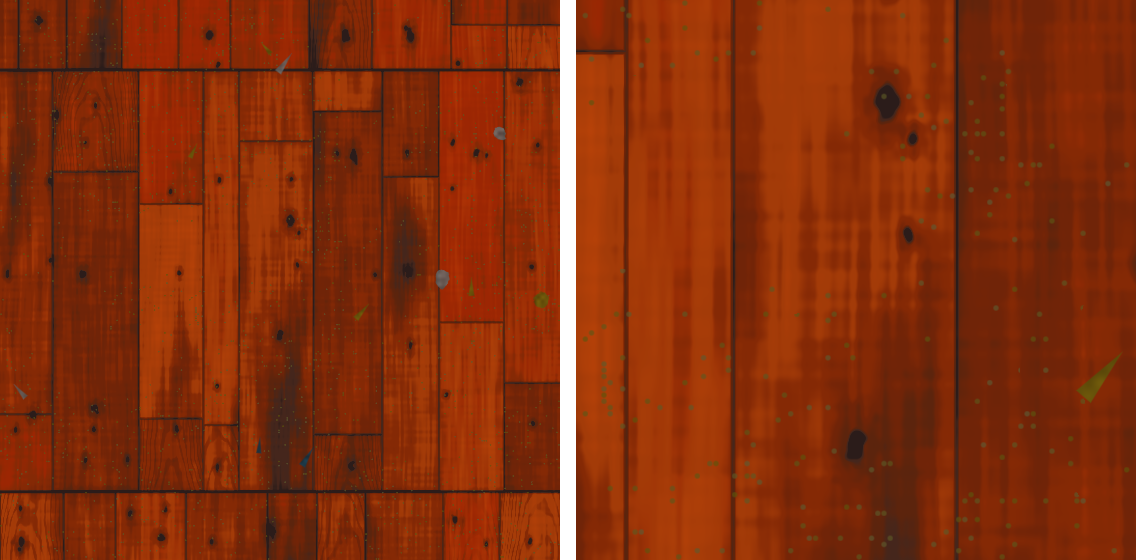
Left: the whole. Right: its middle third, enlarged.
A WebGL 2 fragment shader for this texture:

```glsl
#version 300 es
precision highp float;
// Reclaimed red-brown plank floor with grain, stains, nail holes and paint chips.

uniform vec2 u_resolution;
out vec4 fragColor;

const float ROW_BASE = 0.122;      // height of the lower row joint
const float ROW_HEIGHT = 0.753;
const float COLUMNS = 9.0;
const float EDGE_JITTER = 0.6;
const float BASE_TONE = 0.68;
const float PLANK_CONTRAST = 0.34;
const float GRAIN_CONTRAST = 0.30;
const float STAIN_DEPTH = 0.50;
const float SPECKLE_GRID = 270.0;
const float SPECKLE_SHARE = 0.022;
const int CHIP_COUNT = 11;

const vec3 SOOT = vec3(0.17, 0.11, 0.10);
const vec3 UMBER = vec3(0.27, 0.15, 0.11);
const vec3 BROWN = vec3(0.36, 0.14, 0.05);
const vec3 RUST = vec3(0.44, 0.14, 0.03);
const vec3 SIENNA = vec3(0.52, 0.16, 0.02);
const vec3 RED = vec3(0.61, 0.15, 0.01);
const vec3 ORANGE = vec3(0.64, 0.23, 0.03);
const vec3 GREY = vec3(0.37, 0.38, 0.38);
const vec3 TEAL = vec3(0.07, 0.23, 0.31);
const vec3 OLIVE = vec3(0.36, 0.33, 0.04);

float hash(vec2 p) {
    vec3 q = fract(vec3(p.xyx) * 0.1031);
    q += dot(q, q.yzx + 33.33);
    return fract((q.x + q.y) * q.z);
}

float noise(vec2 p) {
    vec2 i = floor(p), f = fract(p);
    f = f * f * (3.0 - 2.0 * f);
    return mix(mix(hash(i), hash(i + vec2(1, 0)), f.x),
               mix(hash(i + vec2(0, 1)), hash(i + vec2(1, 1)), f.x), f.y);
}

float fbm(vec2 p) {
    float sum = 0.0, gain = 0.53;
    for (int k = 0; k < 4; k++) {
        sum += gain * noise(p);
        p = p * 2.07 + 17.3;
        gain *= 0.5;
    }
    return sum;
}

float columnEdge(float i, float row) {
    return (i + EDGE_JITTER * (hash(vec2(i + 31.0, row * 7.0 + 50.0)) - 0.5)) / COLUMNS;
}

vec3 woodColour(float tone, float warmth) {
    vec3 c = mix(SOOT, UMBER, smoothstep(0.0, 0.16, tone));
    c = mix(c, BROWN, smoothstep(0.18, 0.33, tone));
    c = mix(c, RUST, smoothstep(0.34, 0.47, tone));
    c = mix(c, SIENNA, smoothstep(0.48, 0.61, tone));
    c = mix(c, mix(RED, ORANGE, warmth), smoothstep(0.62, 0.77, tone));
    return c * (1.0 + 0.5 * max(tone - 0.8, 0.0));
}

// Dark nail holes and knots, drawn out along the grain.
float holes(vec2 uv, float cells, float share, float radius) {
    float dark = 0.0;
    vec2 cell = floor(uv * cells);
    float chance = hash(cell + cells * 3.0);
    vec2 centre = (cell + 0.3 + 0.4 * vec2(hash(cell + 5.1), hash(cell + 9.7))) / cells;
    vec2 d = (uv - centre) * vec2(1.0, 0.45 + 0.4 * hash(cell + 2.0));
    float r = length(d) + radius * 0.7 * (noise(uv * 160.0) - 0.5);
    dark = 0.65 * (1.0 - smoothstep(radius * 0.4, radius, r));
    dark += 0.2 * (1.0 - smoothstep(radius, radius * 2.6, r));
    return dark * step(chance, share);
}

void main() {
    vec2 uv = gl_FragCoord.xy / u_resolution.y;
    float px = 1.0 / u_resolution.y;

    // Find the row, column and plank
    float rowPos = (uv.y - ROW_BASE) / ROW_HEIGHT;
    float row = floor(rowPos), v = fract(rowPos);
    float col = floor(uv.x * COLUMNS);
    if (uv.x < columnEdge(col, row)) col -= 1.0;
    else if (uv.x >= columnEdge(col + 1.0, row)) col += 1.0;
    float left = columnEdge(col, row), right = columnEdge(col + 1.0, row);
    vec2 id = vec2(col + 20.0, row + 40.0);
    float lowCut = hash(id + 3.3) < 0.6 ? 0.08 + 0.34 * hash(id + 1.7) : 0.0;
    float highCut = hash(id + 6.1) < 0.5 ? 0.55 + 0.37 * hash(id + 8.9) : 1.0;
    float part = step(lowCut, v) + step(highCut, v);
    vec2 plank = id + part * vec2(37.0, 11.0);
    float sideGap = min(uv.x - left, right - uv.x);
    float cutGap = min(abs(v - lowCut), abs(v - highCut)) * ROW_HEIGHT;
    float rowGap = min(v, 1.0 - v) * ROW_HEIGHT;

    // Fine fibres, saw marks and arched growth rings
    vec2 p = uv + 3.0 * vec2(hash(plank + 4.0), hash(plank + 7.0));
    float bend = 0.006 * noise(p * vec2(12.0, 7.0));
    float fibre = 0.55 * noise(vec2((p.x + bend) * 250.0, p.y * 14.0))
                + 0.45 * noise(vec2((p.x + bend) * 95.0, p.y * 6.0)) - 0.5;
    float saw = noise(p * vec2(18.0, 170.0)) - 0.5;
    float dx = uv.x - 0.5 * (left + right) + 0.02 * (noise(p * vec2(9.0, 8.0)) - 0.5);
    float ring = sin(6.283 * (15.0 * p.y + 1600.0 * dx * dx + 2.5 * fbm(p * vec2(22.0, 9.0))));
    float arched = step(0.68, hash(plank + 12.0));

    float tone = BASE_TONE + PLANK_CONTRAST * (hash(plank + 15.0) - 0.5);
    tone += GRAIN_CONTRAST * fibre + 0.09 * saw;
    tone -= arched * 0.13 * smoothstep(0.2, 1.0, ring);

    // Long stains, holes and darkened joints
    float stain = fbm(p * vec2(11.0, 2.6));
    tone -= STAIN_DEPTH * smoothstep(0.52, 0.80, stain);
    tone -= 0.20 * (fbm(p * vec2(28.0, 16.0)) - 0.5);
    tone -= holes(uv, 9.0, 0.28, 0.008) + holes(uv + 0.37, 14.0, 0.22, 0.0045);
    float gap = min(sideGap, cutGap);
    tone -= 0.12 * exp(-gap / 0.006) + 0.16 * exp(-rowGap / 0.007);
    tone -= 0.36 * (1.0 - smoothstep(0.0006, 0.0014 + px, gap));
    tone -= 0.60 * (1.0 - smoothstep(0.0010, 0.0022 + px, rowGap));

    float warmth = smoothstep(0.25, 0.75, hash(plank + 21.0) + 0.5 * fibre);
    vec3 colour = woodColour(tone, warmth);

    // Tiny scattered specks
    vec2 cell = floor(uv * SPECKLE_GRID);
    float speckDist = length(fract(uv * SPECKLE_GRID) - 0.5);
    float density = SPECKLE_SHARE * smoothstep(0.25, 0.7, noise(uv * 9.0)) * 1.7;
    float speck = step(hash(cell + 71.0), density) * (1.0 - smoothstep(0.25, 0.6, speckDist));
    colour = mix(colour, mix(OLIVE, GREY, 0.5 * hash(cell + 13.0)), 0.65 * speck);

    // Paint chips: slim wedges and ragged flakes
    for (int k = 0; k < CHIP_COUNT; k++) {
        vec2 seed = vec2(float(k) * 3.7 + 2.0, 91.0);
        vec2 q = uv - vec2(hash(seed), hash(seed + 5.0));
        float turn = 1.6 * (hash(seed + 8.0) - 0.5);
        q = mat2(cos(turn), sin(turn), -sin(turn), cos(turn)) * q;
        float size = 0.011 + 0.013 * hash(seed + 11.0);
        float wedge = max(abs(q.x) - 0.16 * (size - q.y), abs(q.y) - size);
        float flake = length(q * vec2(1.3, 1.0)) - 0.75 * size + 0.016 * (fbm(uv * 75.0) - 0.5);
        float shape = hash(seed + 17.0) < 0.65 ? wedge : flake;
        float hue = hash(seed + 23.0);
        vec3 paint = hue < 0.55 ? GREY : (hue < 0.75 ? TEAL : OLIVE);
        paint *= 0.8 + 0.4 * noise(uv * 130.0);
        colour = mix(colour, paint, 0.85 * (1.0 - smoothstep(-px, px, shape)));
    }

    fragColor = vec4(clamp(colour, 0.0, 1.0), 1.0);
}
```
